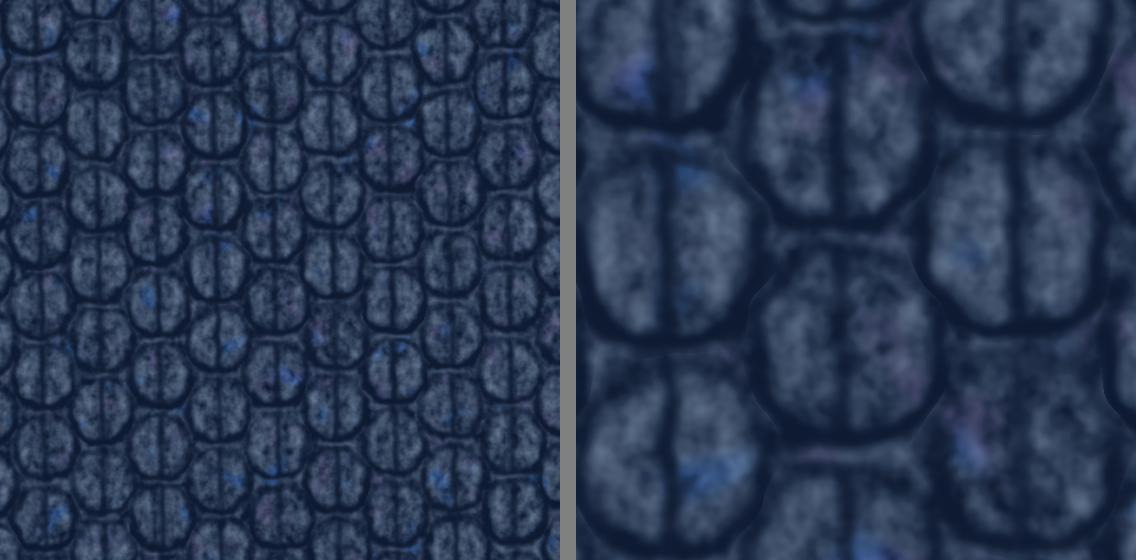
Left, the full canvas; right, a detail of the centre.
Reproduce this texture procedurally as a three.js fragment shader.

```glsl
varying vec2 vUv;

const vec2 PITCH = vec2(0.1045, 0.1268);     // column and row spacing
const vec2 FIRST_NUB = vec2(0.064, 0.960);   // centre of the upper left nub
const vec2 SKEW = vec2(0.020, 0.016);        // lean of columns, rise of rows
const vec2 NUB_HALF = vec2(0.51, 0.53);      // nub size in column widths
const float NUB_POWER = 2.3;                 // squareness of the nub
const float JITTER = 0.035;
const float RIM_WIDTH = 0.15;
const float SEAM_WIDTH = 0.065;
const float THREAD_HALF = 0.045;
const float GRAIN = 0.50;

const vec3 SHADOW = vec3(0.050, 0.100, 0.190);
const vec3 NAVY = vec3(0.165, 0.225, 0.325);
const vec3 HIGHLIGHT = vec3(0.385, 0.455, 0.555);
const vec3 BLUE_FLECK = vec3(-0.050, 0.015, 0.110);
const vec3 PLUM_FLECK = vec3(0.030, -0.015, 0.015);

vec2 hash2(vec2 p) {
  vec3 q = fract(p.xyx * vec3(0.1031, 0.1030, 0.0973));
  q += dot(q, q.yzx + 33.33);
  return fract((q.xx + q.yz) * q.zy) * 2.0 - 1.0;
}

float gradientNoise(vec2 p) {
  vec2 i = floor(p);
  vec2 f = p - i;
  vec2 u = f * f * f * (f * (f * 6.0 - 15.0) + 10.0);
  float a = dot(hash2(i), f);
  float b = dot(hash2(i + vec2(1.0, 0.0)), f - vec2(1.0, 0.0));
  float c = dot(hash2(i + vec2(0.0, 1.0)), f - vec2(0.0, 1.0));
  float d = dot(hash2(i + vec2(1.0, 1.0)), f - vec2(1.0, 1.0));
  return mix(mix(a, b, u.x), mix(c, d, u.x), u.y);
}

float bell(float x, float width) {
  return exp(-x * x / (width * width));
}

vec2 nubCentre(vec2 id) {
  return vec2(id.x, id.y + 0.5 * mod(id.x, 2.0));
}

void main() {
  // Skewed weave space, one unit per column and row
  vec2 p = vUv - FIRST_NUB;
  p += vec2(SKEW.x * p.y, -SKEW.y * p.x);
  vec2 weave = p / PITCH;
  vec2 toColumns = vec2(1.0, PITCH.y / PITCH.x);
  vec2 wobble = vec2(gradientNoise(vUv * 34.0 + 7.0),
                     gradientNoise(vUv * 34.0 + 61.0));

  // Nearest nub and the cross threads in the gaps
  float column = floor(weave.x + 0.5);
  float radius = 10.0;
  float thread = 0.0;
  vec2 local = vec2(0.0);
  vec2 nubId = vec2(0.0);
  for (int i = -1; i <= 1; i++) {
    float cx = column + float(i);
    float cy = floor(weave.y - 0.5 * mod(cx, 2.0) + 0.5);
    for (int j = -1; j <= 1; j++) {
      vec2 id = vec2(cx, cy + float(j));
      vec2 offset = (weave - nubCentre(id)) * toColumns;
      vec2 l = offset + JITTER * hash2(id + 40.0) + 0.09 * wobble;
      vec2 e = pow(abs(l) / NUB_HALF, vec2(NUB_POWER));
      float r = pow(e.x + e.y, 1.0 / NUB_POWER);
      if (r < radius) {
        radius = r;
        local = l;
        nubId = id;
      }
      float across = offset.y - 0.5 * toColumns.y + 0.06 * wobble.y;
      float reach = 1.0 - smoothstep(0.22, 0.48, abs(offset.x));
      float strength = 0.65 + 0.35 * hash2(id + 90.0).x;
      thread = max(thread, bell(across, THREAD_HALF) * reach * strength);
    }
  }
  vec2 variation = hash2(nubId + 15.0);
  float inside = 1.0 - smoothstep(0.88, 1.06, radius);

  // Fibre grain, coarse to fine
  float grain = gradientNoise(vUv * vec2(42.0, 34.0))
              + 0.85 * gradientNoise(vUv * vec2(85.0, 70.0) + 19.0)
              + 0.35 * gradientNoise(vUv * 160.0 + 43.0);
  float patches = gradientNoise(vUv * 6.0 + 3.0);

  // Rounded body with an inner crescent of light
  float body = 0.47 + 0.08 * variation.x + 0.05 * local.y;
  body += 0.15 * bell(radius - 0.68, 0.18) * smoothstep(0.1, 0.4, abs(local.x));
  float ground = 0.37 + 0.25 * wobble.x;
  float tone = mix(ground, body, inside) + GRAIN * grain + 0.10 * patches;

  // Dark rim, deepest below the nub
  float below = 1.0 - smoothstep(-0.35, 0.50, local.y);
  float rim = bell(radius - 1.02, RIM_WIDTH) * mix(0.50, 0.92, below);
  tone = mix(tone, -0.02, rim * (0.90 + 0.10 * variation.y));

  // Vertical seam down every column
  float seamX = weave.x - column + 0.05 * wobble.x;
  float seam = bell(seamX, SEAM_WIDTH) * mix(0.45, 0.82, inside);
  tone = mix(tone, 0.02, seam * (0.88 + 0.12 * variation.x));

  // Pale thread crossing the gap
  tone = mix(tone, 0.57 + 0.3 * grain, 0.72 * thread * (1.0 - inside));

  // Tone ramp and dyed flecks
  tone = clamp(tone, 0.0, 1.0);
  vec3 colour = mix(SHADOW, NAVY, smoothstep(0.0, 0.42, tone));
  colour = mix(colour, HIGHLIGHT, clamp((tone - 0.34) / 0.62, 0.0, 1.0));
  float blue = smoothstep(0.18, 0.50, gradientNoise(vUv * 17.0 + 25.0));
  float plum = smoothstep(0.12, 0.45, gradientNoise(vUv * 20.0 + 77.0));
  colour += (BLUE_FLECK * blue + PLUM_FLECK * plum) * smoothstep(0.1, 0.5, tone);
  gl_FragColor = vec4(clamp(colour, 0.0, 1.0), 1.0);
}
```
